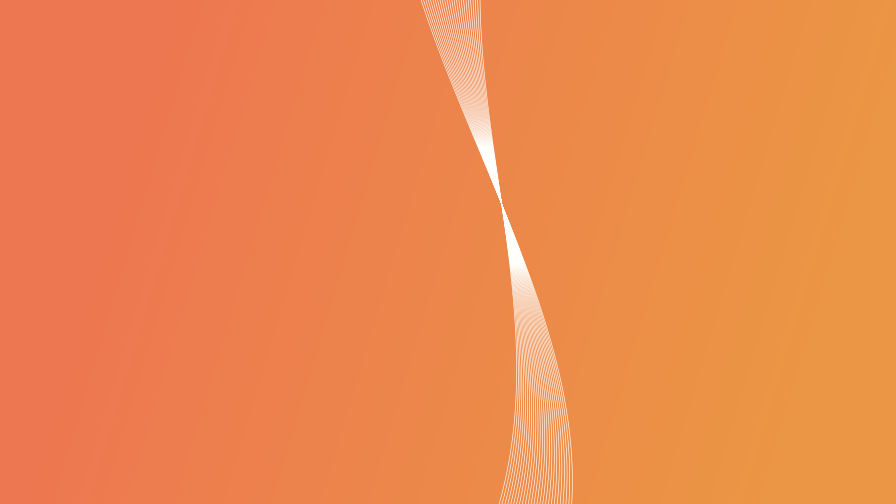
Give the GLSL for this background, as a Shadertoy shader.

```glsl
// Lengths are in canvas heights, x measured from the centre
const vec3 CORAL = vec3(0.930, 0.468, 0.316);
const vec3 AMBER = vec3(0.922, 0.590, 0.266);
const vec3 THREAD_COLOR = vec3(1.0, 0.995, 0.985);
const vec2 GRADIENT_AXIS = vec2(1.0, 0.3);
const vec2 GRADIENT_RANGE = vec2(-0.54, 0.96);
const vec2 KNOT = vec2(0.1065, 0.405);             // where all threads cross, y from the top
const vec3 EDGE_A = vec3(0.4095, -0.0978, -0.3327); // cubic bend of the outer threads
const vec3 EDGE_B = vec3(0.1440, -0.0480, -0.3502);
const int THREAD_COUNT = 26;
const float THREAD_WIDTH = 0.00125;

// Sideways offset of a thread at a signed drop below the knot
float bend(vec3 k, float drop) {
    return drop * (k.x + drop * (k.y + drop * k.z));
}

// Share of a pixel-wide box covered by a thread
float threadCoverage(float distanceToThread, float pixel) {
    float overlap = 0.5 * (THREAD_WIDTH + pixel) - abs(distanceToThread);
    return clamp(overlap, 0.0, min(THREAD_WIDTH, pixel)) / pixel;
}

// Fan of threads blended between the two edge curves
float ribbon(vec2 p, float pixel) {
    float drop = p.y - KNOT.y;
    float edgeA = KNOT.x + bend(EDGE_A, drop);
    float edgeB = KNOT.x + bend(EDGE_B, drop);
    float coverage = 0.0;
    for (int i = 0; i < THREAD_COUNT; i++) {
        float blend = float(i) / float(THREAD_COUNT - 1);
        coverage += threadCoverage(p.x - mix(edgeA, edgeB, blend), pixel);
    }
    return min(coverage, 1.0);
}

void mainImage(out vec4 fragColor, in vec2 fragCoord) {
    float pixel = 1.0 / iResolution.y;
    vec2 p = vec2(fragCoord.x - 0.5 * iResolution.x, iResolution.y - fragCoord.y) * pixel;

    // Tilted background gradient
    float along = dot(p, GRADIENT_AXIS) - GRADIENT_RANGE.x;
    float warmth = clamp(along / (GRADIENT_RANGE.y - GRADIENT_RANGE.x), 0.0, 1.0);
    vec3 color = mix(CORAL, AMBER, warmth);

    // Twisted ribbon of fine threads
    color = mix(color, THREAD_COLOR, ribbon(p, pixel));
    fragColor = vec4(color, 1.0);
}
```
